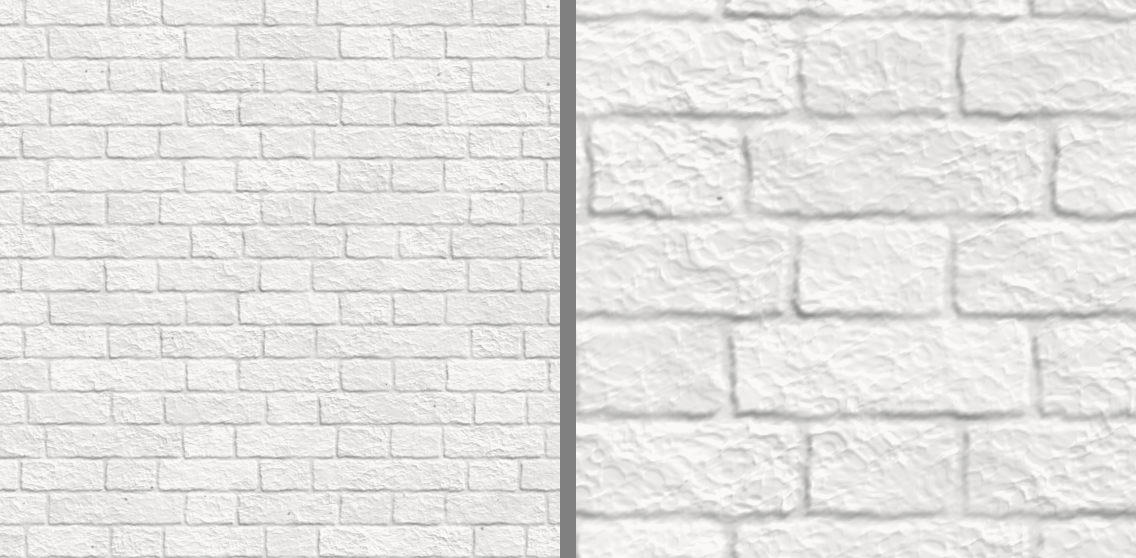
Left, the full canvas; right, a detail of the centre.
A Shadertoy shader for this texture:

```glsl
#define ROW_HEIGHT 0.0594
#define BOND_PERIOD 0.276
#define HEADER_SHARE 0.34
#define LEFT_SEAM 0.167
#define RIGHT_SEAM 0.7025
#define CORNER_RADIUS 0.009
#define PAINT_TONE 0.921
#define EDGE_SHADE 0.23
#define RELIEF_SHADE 0.40
#define FLAKE_SCALE 40.0
#define PIT_SCALE 34.0
#define PIT_CHANCE 0.025

const vec3 PAINT_TINT = vec3(1.0, 0.997, 0.993);
const vec2 LIGHT_DIR = vec2(0.5, 0.866);

vec2 hash2(vec2 c) {
    vec3 q = fract(c.xyx * vec3(0.1031, 0.1030, 0.0973));
    q += dot(q, q.yzx + 33.33);
    return fract((q.xx + q.yz) * q.zy);
}

// Slow layered sines, about -1 to 1
float waves(vec2 p) {
    return 0.5 * sin(p.x + 1.7 * sin(p.y * 0.8))
         + 0.3 * sin(p.y * 2.1 + 1.3 * sin(p.x * 1.4))
         + 0.2 * sin(dot(p, vec2(3.7, -4.3)));
}

// Squared distance to the nearest cell point
float cellular(vec2 p) {
    vec2 cell = floor(p);
    float nearest = 2.0;
    for (int j = -1; j <= 1; j++)
        for (int i = -1; i <= 1; i++) {
            vec2 c = cell + vec2(i, j);
            vec2 d = c + hash2(c) - p;
            nearest = min(nearest, dot(d, d));
        }
    return nearest;
}

// Plaster height: layered cells, partly terraced into flakes
float plaster(vec2 p) {
    vec2 q = p * FLAKE_SCALE * vec2(0.8, 1.15) + 20.0;
    q += 0.18 * vec2(waves(q.yx * 1.3), waves(q * 1.6 + 4.0));
    float height = 0.0, weight = 0.8;
    for (int i = 0; i < 3; i++) {
        height += weight * cellular(q);
        q = mat2(1.85, 0.95, -0.95, 1.85) * q + 13.0;
        weight *= 0.7;
    }
    float level = height * 3.0;
    float terrace = floor(level) + smoothstep(0.25, 0.75, fract(level));
    return mix(height, terrace / 3.0, 0.5);
}

// Alternating long and short bricks in three panels: x = raised body, yz = brick id
vec3 brickwork(vec2 p) {
    p += 0.0015 * vec2(waves(p.yx * 95.0), waves(p * 75.0 + 2.0));
    p += 0.0009 * vec2(waves(p * 260.0), waves(p.yx * 230.0));
    float row = floor(p.y / ROW_HEIGHT);
    float x = p.x + 0.016 * (hash2(vec2(row + 3.0, 7.0)).x - 0.5);
    float panel = step(LEFT_SEAM, x) + step(RIGHT_SEAM, x);
    x -= panel < 0.5 ? 0.031 : panel > 1.5 ? 0.095 : 0.0;

    float u = x / BOND_PERIOD - 0.203 + 0.5 * mod(row + 1.0, 2.0);
    float f = fract(u);
    float stretcher = step(HEADER_SHARE, f);
    float toEnd = min(abs(f - HEADER_SHARE), min(f, 1.0 - f)) * BOND_PERIOD;
    float toBed = (0.5 - abs(fract(p.y / ROW_HEIGHT) - 0.5)) * ROW_HEIGHT;

    vec2 corner = max(CORNER_RADIUS - vec2(toEnd, toBed), 0.0);
    float chipping = 0.0011 * waves(p * 120.0 + 6.0);
    float body = smoothstep(0.0008, 0.0062, CORNER_RADIUS - length(corner) + chipping);
    return vec3(body, 2.0 * floor(u) + stretcher + 31.0 * panel + 9.0, row + 5.0);
}

// Sparse holes with uneven rims
float pits(vec2 p) {
    p += 0.0007 * waves(p * 700.0);
    vec2 cell = floor(p * PIT_SCALE);
    vec2 center = 0.2 + 0.6 * hash2(cell + 51.0);
    vec2 pick = hash2(cell + 87.0);
    float radius = mix(0.0015, 0.0035, pick.y * pick.y);
    float d = length(fract(p * PIT_SCALE) - center) / PIT_SCALE;
    return step(pick.x, PIT_CHANCE) * (1.0 - smoothstep(0.3 * radius, 1.4 * radius, d));
}

float wallTone(vec2 p) {
    vec3 brick = brickwork(p);
    float body = brick.x;
    vec2 character = hash2(brick.yz);

    // Slopes facing the light brighten a little, those turned away darken
    float edge = body - brickwork(p + 0.0046 * LIGHT_DIR).x;
    edge *= edge > 0.0 ? 0.25 : 0.8 + 0.5 * waves(p * 41.0 + 8.0);
    float relief = plaster(p) - plaster(p + 0.0024 * LIGHT_DIR);
    float roughness = mix(0.45, 1.0, body) * mix(0.65, 1.1, character.y)
                    * (0.9 + 0.4 * waves(p * 32.0));

    // Uneven paint, grime in the joints, then shading
    float tone = PAINT_TONE + 0.036 * (character.x - 0.5) * body;
    tone += 0.013 * waves(p * 17.0 + 1.0) + 0.010 * waves(p * 55.0);
    tone -= (0.045 + 0.035 * waves(p * 26.0 + 3.0)) * (1.0 - body);
    tone += EDGE_SHADE * edge + RELIEF_SHADE * relief * roughness;
    tone -= 0.25 * pits(p) * body;
    return clamp(tone, 0.45, 0.98);
}

void mainImage(out vec4 fragColor, in vec2 fragCoord) {
    // Average a 2 by 2 grid of samples
    float tone = 0.0;
    for (int j = 0; j < 2; j++)
        for (int i = 0; i < 2; i++) {
            vec2 offset = 0.5 * vec2(i, j) - 0.25;
            tone += 0.25 * wallTone((fragCoord + offset) / iResolution.x);
        }
    fragColor = vec4(tone * PAINT_TINT, 1.0);
}
```
